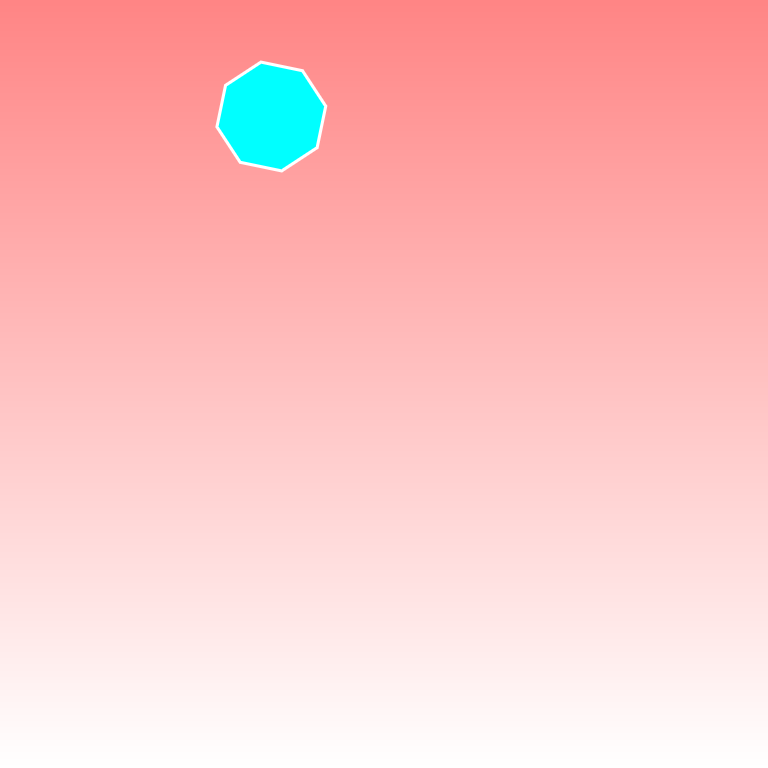
A WebGL 1 fragment shader for this background:

```glsl
precision highp float;
uniform vec2 u_resolution;

#define SKY_TOP vec3(1.0, 0.52, 0.52)
#define SKY_BOTTOM vec3(1.0)
#define FILL_COLOR vec3(0.0, 1.0, 1.0)
#define LINE_COLOR vec3(1.0)
#define CENTER vec2(0.3533, 0.8483)
#define CORNER_RADIUS 0.0721
#define LINE_WIDTH 0.004
#define SIDES 8.0
#define TILT 0.188

const float TAU = 6.283185;

// Signed distance to the edges of a regular polygon with a corner at angle tilt
float polygonDistance(vec2 p, float radius, float tilt) {
  float sector = TAU / SIDES;
  float angle = mod(atan(p.y, p.x) - tilt, sector) - 0.5 * sector;
  return length(p) * cos(angle) - radius * cos(0.5 * sector);
}

// Coverage of the region where distance is negative
float coverage(float distance, float pixel) {
  return clamp(0.5 - distance / pixel, 0.0, 1.0);
}

void main() {
  float scale = min(u_resolution.x, u_resolution.y);
  float pixel = 1.0 / scale;
  vec2 uv = gl_FragCoord.xy / u_resolution;

  // Vertical gradient
  vec3 color = mix(SKY_BOTTOM, SKY_TOP, uv.y);

  // Outlined octagon
  vec2 p = (gl_FragCoord.xy - CENTER * u_resolution) / scale;
  float edge = polygonDistance(p, CORNER_RADIUS, TILT);
  color = mix(color, LINE_COLOR, coverage(edge - 0.5 * LINE_WIDTH, pixel));
  color = mix(color, FILL_COLOR, coverage(edge + 0.5 * LINE_WIDTH, pixel));

  gl_FragColor = vec4(color, 1.0);
}
```
